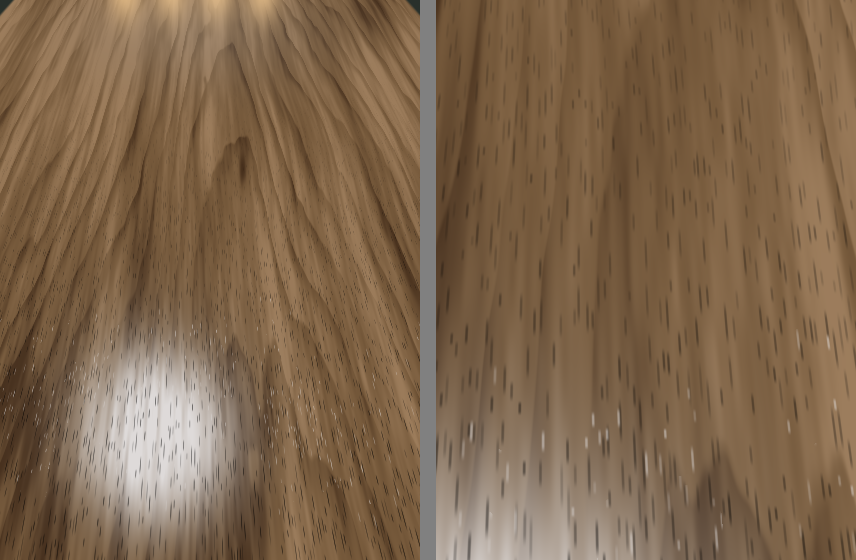
Left, the full canvas; right, a detail of the centre.
Give the GLSL for this texture, as a WebGL 1 fragment shader.

```glsl
precision highp float;
uniform vec2 u_resolution;

#define HORIZON 1.55
#define VANISH_X 0.47
#define RING_COUNT 17.0
#define RING_TILT 0.18
#define RING_DEPTH 0.42
#define STREAK_DEPTH 1.25
#define FIBER_DEPTH 0.42
#define PORE_DEPTH 0.5
#define SPARK_LEVEL 0.5
#define GLARE_CENTER vec2(0.37, 0.22)
#define GLARE_RADIUS vec2(0.175, 0.155)

const vec3 DARK_WOOD = vec3(0.27, 0.18, 0.105);
const vec3 MID_WOOD = vec3(0.465, 0.352, 0.232);
const vec3 LIGHT_WOOD = vec3(0.61, 0.485, 0.355);
const vec3 GLARE_COLOR = vec3(0.87, 0.855, 0.85);
const vec3 HAZE_COLOR = vec3(0.64, 0.61, 0.59);
const vec3 LAMP_COLOR = vec3(0.95, 0.77, 0.53);
const vec3 FLOOR_COLOR = vec3(0.16, 0.19, 0.17);

float hash(vec2 p) {
  return fract(sin(dot(p, vec2(127.1, 311.7))) * 43758.5453);
}

float noise(vec2 p) {
  vec2 i = floor(p), f = fract(p);
  f = f * f * (3.0 - 2.0 * f);
  return mix(mix(hash(i), hash(i + vec2(1.0, 0.0)), f.x),
             mix(hash(i + vec2(0.0, 1.0)), hash(i + vec2(1.0, 1.0)), f.x), f.y);
}

// Stretched noise whose octaves narrow faster than they shorten
float streaks(vec2 p) {
  float sum = 0.0, weight = 0.45;
  for (int i = 0; i < 4; i++) {
    sum += weight * (noise(p) - 0.5);
    p = p * vec2(2.2, 1.5) + 17.3;
    weight *= 0.65;
  }
  return sum;
}

// Short dashes along the grain, one at most per cell
float dashes(vec2 p, float density, float seed) {
  float column = floor(p.x);
  p.y += 9.0 * hash(vec2(column, seed));
  vec2 id = vec2(column, floor(p.y));
  vec2 f = fract(p) - 0.5;
  f.x += 0.4 * (hash(id + seed + 3.1) - 0.5);
  float size = mix(0.15, 0.5, hash(id + seed + 7.7));
  float body = 1.0 - smoothstep(0.05, 0.32, abs(f.x));
  float ends = 1.0 - smoothstep(size * 0.3, size, abs(f.y));
  float strength = mix(0.35, 1.0, hash(id + seed + 5.3));
  return strength * body * ends * step(1.0 - density, hash(id + seed));
}

float spot(vec2 p, vec2 center, vec2 radius) {
  vec2 d = (p - center) / radius;
  return exp(-dot(d, d));
}

// Nested arches: slices through tilted growth rings
float growthRings(vec2 plank) {
  float across = plank.x - 0.13;
  float warp = 0.12 * (noise(plank * vec2(8.0, 1.6) + 4.0) - 0.5)
             + 0.03 * (noise(plank * vec2(24.0, 6.0)) - 0.5)
             + 0.008 * (noise(plank * vec2(80.0, 22.0)) - 0.5);
  float level = sqrt(across * across + 0.0004) + RING_TILT * plank.y + warp;
  float phase = fract(level * RING_COUNT + 0.45);
  float line = smoothstep(0.3, 0.92, phase) * (1.0 - smoothstep(0.92, 1.0, phase));
  return line * line * mix(0.15, 1.0, noise(plank * vec2(11.0, 2.5) + 31.0));
}

void main() {
  vec2 uv = gl_FragCoord.xy / u_resolution;

  // Table plane in perspective: x across the grain, y along it
  float depth = HORIZON - uv.y;
  vec2 plank = vec2((uv.x - VANISH_X) / depth, 1.0 / depth);
  plank.x += 0.025 * (noise(plank * vec2(4.0, 4.0)) - 0.5);
  float nearness = 1.0 - smoothstep(0.2, 0.95, uv.y);

  // Wood tone
  float fiber = 0.45 * noise(plank * vec2(100.0, 8.0))
              + 0.55 * noise(plank * vec2(190.0, 22.0)) - 0.5;
  float tone = 0.53 + STREAK_DEPTH * streaks(plank * vec2(13.0, 1.3) + 8.0);
  tone -= RING_DEPTH * growthRings(plank);
  tone += FIBER_DEPTH * fiber * mix(0.4, 1.0, nearness);
  tone += 0.14 * smoothstep(0.3, 0.75, uv.y);
  tone -= 0.10 * (1.0 - smoothstep(0.0, 0.4, uv.y));
  tone -= 0.5 * spot(uv, vec2(0.578, 0.695), vec2(0.010, 0.032));
  tone -= 0.35 * spot(uv, vec2(0.06, 0.27), vec2(0.05, 0.12));
  tone -= 0.45 * spot(uv, vec2(0.87, 0.98), vec2(0.10, 0.07));
  tone -= 0.25 * spot(uv, vec2(0.32, 0.62), vec2(0.05, 0.20));
  vec3 color = mix(DARK_WOOD, MID_WOOD, smoothstep(-0.1, 0.5, tone));
  color = mix(color, LIGHT_WOOD, smoothstep(0.42, 0.95, tone));

  // Window glare with a grey haze around it
  vec2 offset = (uv - GLARE_CENTER) / GLARE_RADIUS;
  float radius2 = dot(offset, offset);
  float glare = exp(-pow(radius2, 1.5));
  float haze = 0.5 * exp(-0.55 * radius2);
  color = mix(color, HAZE_COLOR, haze * (0.85 + 0.7 * fiber));
  color = mix(color, GLARE_COLOR, clamp(glare * (1.02 + 0.6 * fiber), 0.0, 1.0));

  // Open pores, dark inside and glinting on their rims
  float pores = dashes(plank * vec2(215.0, 40.0), 0.5, 1.0);
  color *= 1.0 - PORE_DEPTH * pores * nearness;
  float patches = smoothstep(0.25, 0.7, noise(plank * vec2(22.0, 7.0) + 2.0));
  float glintZone = spot(uv, vec2(0.38, 0.25), vec2(0.38, 0.12)) * (1.0 - 0.6 * glare);
  float glints = dashes(plank * vec2(215.0, 66.0) + 0.4, 0.75 * glintZone * patches, 5.0);
  color = mix(color, GLARE_COLOR, SPARK_LEVEL * glints);

  // Warm lamps reflected at the far end
  float lamps = 0.0;
  for (int i = 0; i < 4; i++) {
    float x = 0.30 + 0.108 * float(i);
    lamps += spot(uv, vec2(x, 1.01), vec2(0.038, 0.05));
  }
  color = mix(color, LAMP_COLOR, min(0.85 * lamps, 0.9));
  color = mix(color, HAZE_COLOR, 0.25 * spot(uv, vec2(0.5, 0.95), vec2(0.3, 0.10)));

  // Floor past the far corners
  float edge = abs(uv.x - 0.5) + 1.2 * (uv.y - 1.0);
  color = mix(color, FLOOR_COLOR, smoothstep(0.462, 0.472, edge));

  gl_FragColor = vec4(color, 1.0);
}
```
